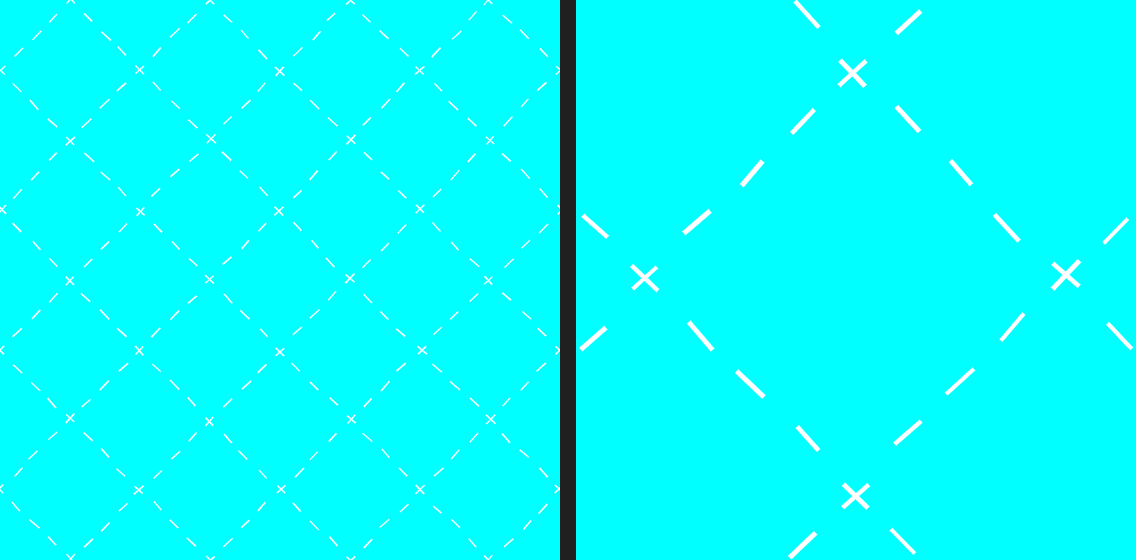
Left: the whole. Right: its middle third, enlarged.
Write a WebGL 1 fragment shader that draws this pattern.

```glsl
precision highp float;

uniform vec2 u_resolution;

const float REPEATS = 4.0;            // diamonds across and down
const float STROKES_PER_EDGE = 4.0;   // one cross arm and three dashes
const float HALF_LENGTH = 0.060;      // stroke sizes, in diamond edges
const float HALF_WIDTH = 0.0076;
const float POSITION_JITTER = 0.017;
const float ANGLE_JITTER = 0.085;     // radians
const float LENGTH_JITTER = 0.10;     // relative
const float WIDTH_JITTER = 0.15;      // relative
const vec3 GROUND = vec3(0.0, 1.0, 1.0);
const vec3 INK = vec3(1.0);

float hash(vec2 p, float seed) {
  return fract(sin(dot(p, vec2(12.9898, 78.233)) + seed * 37.719) * 43758.5453);
}

float signedHash(vec2 p, float seed) {
  return 2.0 * hash(p, seed) - 1.0;
}

vec2 nearest(vec2 p) {
  return floor(p + 0.5);
}

// Integer label of a stroke centre, equal on opposite canvas edges
vec2 wrappedId(vec2 center) {
  vec2 cell = 0.5 * vec2(center.x + center.y + 1.0, center.x - center.y);
  float steps = 2.0 * STROKES_PER_EDGE;
  return mod(nearest(cell * steps), REPEATS * steps);
}

// Coverage of the hand-drawn strokes that run along one lattice axis
float strokes(vec2 p, vec2 axis, float pixel) {
  vec2 density = mix(vec2(1.0), vec2(STROKES_PER_EDGE), axis);
  vec2 center = nearest(p * density) / density;
  vec2 id = wrappedId(center);

  // Both arms of a cross share a centre, so the offset ignores the axis
  vec2 offset = POSITION_JITTER * vec2(signedHash(id, 1.0), signedHash(id, 2.0));
  vec2 q = p - center - offset;

  // Angle, length and width differ from stroke to stroke
  float seed = 3.0 + 3.0 * axis.x;
  float angle = ANGLE_JITTER * signedHash(id, seed);
  vec2 along = mat2(cos(angle), sin(angle), -sin(angle), cos(angle)) * axis;
  vec2 across = vec2(-along.y, along.x);
  vec2 halfSize = vec2(HALF_LENGTH, HALF_WIDTH);
  halfSize *= 1.0 + vec2(LENGTH_JITTER, WIDTH_JITTER)
            * vec2(signedHash(id, seed + 1.0), signedHash(id, seed + 2.0));

  vec2 d = abs(vec2(dot(q, along), dot(q, across))) - halfSize;
  return clamp(0.5 - max(d.x, d.y) / pixel, 0.0, 1.0);
}

void main() {
  vec2 cell = gl_FragCoord.xy / u_resolution * REPEATS;

  // Diagonal lattice with a cross at every integer point
  vec2 lattice = vec2(cell.x + cell.y, cell.x - cell.y) - 0.5;
  float pixel = sqrt(2.0) * REPEATS / min(u_resolution.x, u_resolution.y);

  float ink = max(strokes(lattice, vec2(1.0, 0.0), pixel),
                  strokes(lattice, vec2(0.0, 1.0), pixel));
  gl_FragColor = vec4(mix(GROUND, INK, ink), 1.0);
}
```
